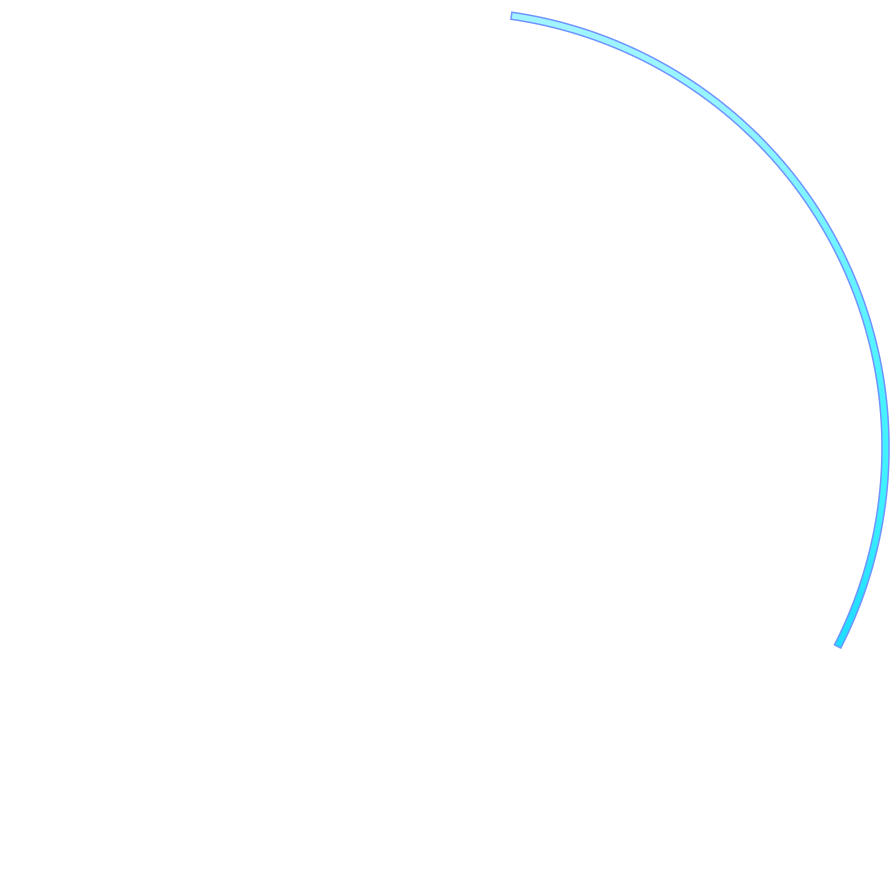
A WebGL 1 fragment shader for this background:

```glsl
precision highp float;

uniform vec2 u_resolution;

const vec3 WHITE = vec3(1.0);
const vec3 PALE_CYAN = vec3(0.63, 0.96, 1.0);
const vec3 BRIGHT_CYAN = vec3(0.25, 0.95, 1.0);
const vec3 DEEP_CYAN = vec3(0.12, 0.87, 1.0);
const vec3 OUTLINE_BLUE = vec3(0.44, 0.58, 1.0);

// Signed distance to a flat-ended ring segment between two angles
float arcBand(vec2 p, float radius, float halfWidth, float startAngle, float endAngle) {
    float middle = 0.5 * (startAngle + endAngle);
    float halfSpan = 0.5 * (endAngle - startAngle);
    vec2 axis = vec2(cos(middle), sin(middle));
    vec2 local = vec2(dot(p, axis), axis.x * p.y - axis.y * p.x);
    float across = abs(length(p) - radius) - halfWidth;
    float along = (abs(atan(local.y, local.x)) - halfSpan) * radius;
    return max(across, along);
}

// Antialiased coverage of the inside of a shape
float coverage(float distance, float pixel) {
    return clamp(0.5 - distance / pixel, 0.0, 1.0);
}

// Vertical three-stop gradient along the band
vec3 bandColor(float height) {
    vec3 lower = mix(DEEP_CYAN, BRIGHT_CYAN, smoothstep(0.27, 0.48, height));
    return mix(lower, PALE_CYAN, smoothstep(0.45, 1.0, height));
}

void main() {
    float side = min(u_resolution.x, u_resolution.y);
    vec2 uv = (gl_FragCoord.xy - 0.5 * u_resolution) / side + 0.5;
    float pixel = 1.0 / side;

    vec2 center = vec2(0.5013, 0.5004);
    float band = arcBand(uv - center, 0.487, 0.0048, radians(-27.2), radians(81.9));

    // Blue outline with the cyan gradient inside it
    float outlineWidth = 0.0017;
    vec3 color = mix(WHITE, OUTLINE_BLUE, coverage(band, pixel));
    color = mix(color, bandColor(uv.y), coverage(band + outlineWidth, pixel));

    gl_FragColor = vec4(color, 1.0);
}
```
